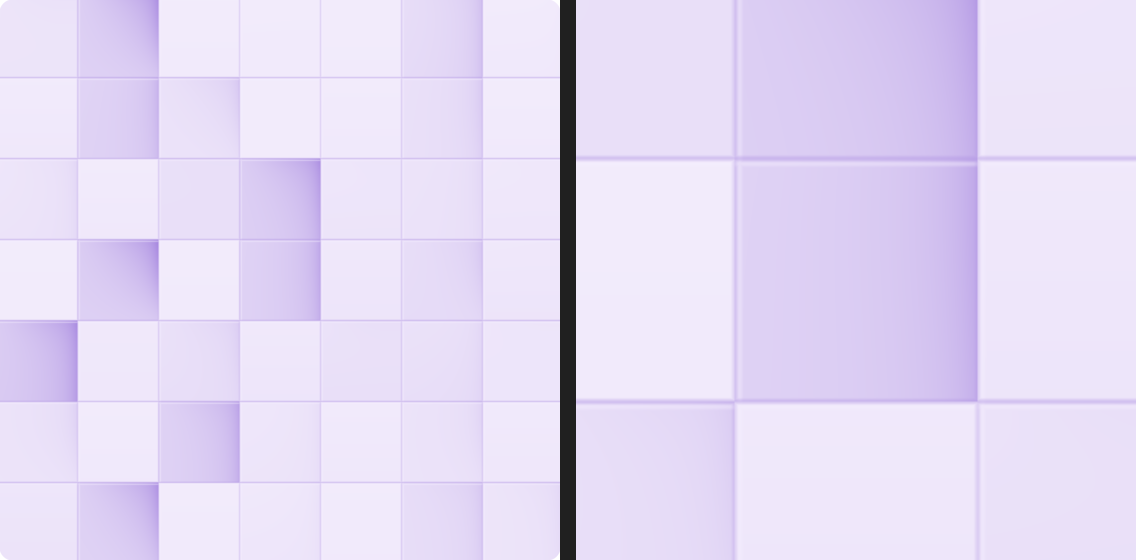
Left: the whole. Right: its middle third, enlarged.
Write a WebGL 2 fragment shader that draws this background.

```glsl
#version 300 es
precision highp float;
// Draws a 7 by 7 wall of pale lavender square blocks, some recessed into soft violet shade.

uniform vec2 u_resolution;
out vec4 outColor;

const float PITCH = 0.1446;         // block size, so the outer blocks are cut slightly
const float BLOCKS = 7.0;
const float CORNER_RADIUS = 0.024;
const float SEAM_WIDTH = 0.0027;
const vec3 LIGHT = vec3(0.950, 0.924, 0.986);
const vec3 SHADE = vec3(0.69, 0.58, 0.89);
const vec3 PAPER = vec3(1.0);

// Random value from 0 to 1 for a cell
float hash(vec2 cell, float seed) {
    vec3 p = fract(vec3(cell.xyx + seed) * vec3(0.1031, 0.1030, 0.0973));
    p += dot(p, p.yzx + 33.33);
    return fract((p.x + p.y) * p.z);
}

// Signed distance to a rounded square centred on the origin
float roundedSquare(vec2 p, float halfSize, float radius) {
    vec2 q = abs(p) - halfSize + radius;
    return length(max(q, 0.0)) + min(max(q.x, q.y), 0.0) - radius;
}

// Column of the deepest block, scattered over the left four columns
float deepColumn(float row) {
    return floor(3.0 * fract(0.37 - 0.201 * row - 0.028 * row * row) + 0.61);
}

// How far a block is sunk, from 0 to 1
float blockDepth(vec2 cell) {
    float row = BLOCKS - 1.0 - cell.y;
    float h = hash(cell, 17.0);
    float depth = 0.36 * h * h;

    // Two columns are half sunk; the left one rises again every third row
    bool stepped = cell.x == 5.0 || (cell.x == 2.0 && mod(row, 3.0) > 0.5);
    if (stepped) depth = 0.24 + 0.26 * h;

    // One deep block per row, or a pair around that column in the middle row
    float split = row == 3.0 ? 1.0 : 0.0;
    bool deep = abs(abs(cell.x - deepColumn(row)) - split) < 0.5;
    return deep ? 0.78 + 0.22 * h : depth;
}

// Shade inside a block, cast by higher neighbours to the right and above
float blockShade(vec2 cell, vec2 p) {
    float depth = blockDepth(cell);
    float dropRight = max(depth - blockDepth(cell + vec2(1.0, 0.0)), 0.0);
    float dropAbove = max(depth - blockDepth(cell + vec2(0.0, 1.0)), 0.0);
    vec2 gap = 1.0 - p;

    // Some side shadows fade out below the upper right corner
    float fade = mix(1.0, smoothstep(-0.3, 0.9, p.y), hash(cell, 53.0));
    float side = 0.46 * dropRight * exp(-2.4 * gap.x);
    float contact = 0.24 * sqrt(dropRight) * exp(-13.0 * gap.x);
    float top = 0.24 * dropAbove * exp(-4.0 * gap.y) * smoothstep(-0.2, 0.8, p.x);
    float sheen = 0.05 * (1.0 - p.y) * hash(cell, 91.0);
    return 0.31 * depth + (side + contact) * fade + top + sheen;
}

// Soft line of the given width around distance zero
float softLine(float d, float width) {
    return 1.0 - smoothstep(0.0, width, abs(d));
}

vec3 wallColor(vec2 uv) {
    vec2 grid = (uv - 0.5) / PITCH + 0.5 * BLOCKS;
    vec2 cell = floor(grid);
    vec2 p = fract(grid);
    vec3 color = mix(LIGHT, SHADE, blockShade(cell, p));

    // Lit bevel just inside the left and top edges
    float bevelLeft = softLine(p.x * PITCH - 0.0032, 0.0026);
    float bevelTop = softLine((1.0 - p.y) * PITCH - 0.0032, 0.0026);
    color = mix(color, LIGHT + 0.012, 0.40 * max(bevelLeft, bevelTop));

    // Thin seams, stronger across than down
    vec2 seamDistance = (0.5 - abs(p - 0.5)) * PITCH;
    float seam = max(0.27 * softLine(seamDistance.x, SEAM_WIDTH),
                     0.42 * softLine(seamDistance.y, SEAM_WIDTH));
    return mix(color, SHADE, seam);
}

void main() {
    vec2 uv = gl_FragCoord.xy / u_resolution;
    vec2 pixel = 1.0 / u_resolution;

    // Average four samples to smooth the block edges
    vec3 color = vec3(0.0);
    for (int i = 0; i < 4; i++) {
        vec2 offset = vec2(i % 2, i / 2) * 0.5 - 0.25;
        color += 0.25 * wallColor(uv + offset * pixel);
    }

    // Rounded outer corners
    float edge = roundedSquare(uv - 0.5, 0.5, CORNER_RADIUS);
    color = mix(color, PAPER, smoothstep(0.0, 1.5 * pixel.y, edge));
    outColor = vec4(color, 1.0);
}
```
